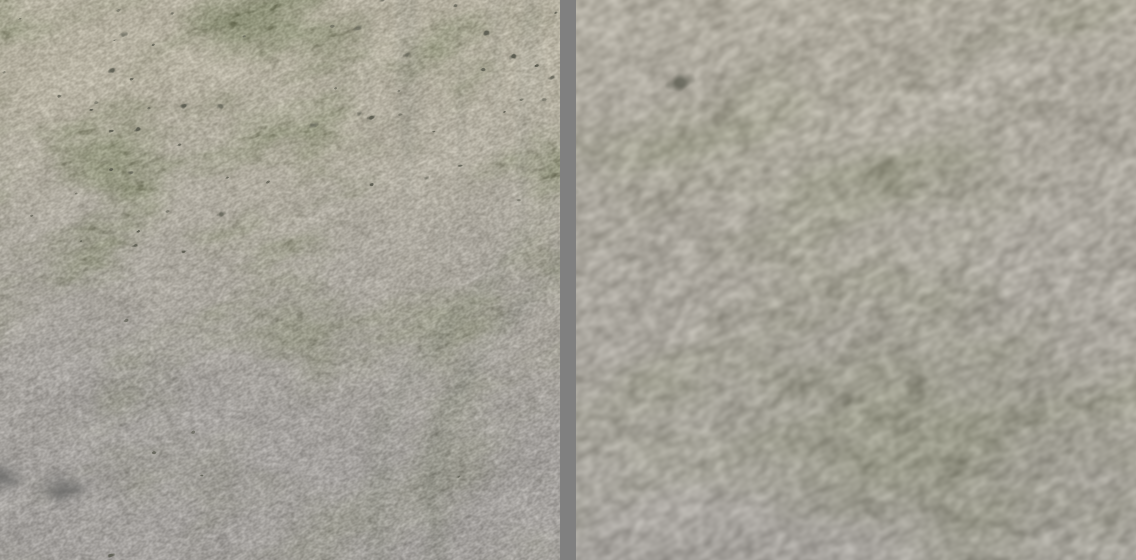
Left: the whole. Right: its middle third, enlarged.
Write a Shadertoy shader that draws this texture.

```glsl
// Worn, dusty ground seen at a slant: pale grey soil that warms toward the top.
// Layered gradient noise makes the soil, moss and grain; a jittered grid
// scatters dark clods, and two bent bands form faint wheel tracks.

const vec3 GREY_SOIL = vec3(0.640, 0.628, 0.615);
const vec3 WARM_SOIL = vec3(0.715, 0.696, 0.634);
const vec3 MOSS      = vec3(0.565, 0.580, 0.480);
const vec3 TRACK     = vec3(0.545, 0.550, 0.510);
const vec3 CLOD      = vec3(0.340, 0.345, 0.300);
const vec3 SMUDGE    = vec3(0.400, 0.400, 0.395);

const vec2  MOSS_SCALE   = vec2(3.2, 5.5);
const float CLOD_CELLS   = 24.0;
const float CLOD_SHARE   = 0.22;
const float TRACK_WIDTH  = 0.024;
const float TRACK_DEPTH  = 0.42;
const float GRAIN_DEPTH  = 1.0;
const float MOTTLE_DEPTH = 0.07;

// Two random values in 0..1 for an integer cell
vec2 hash2(vec2 cell) {
    uvec2 q = uvec2(ivec2(cell) + 32768);
    uint n = q.x * 1597334677u ^ q.y * 3812015801u;
    n = (n ^ (n >> 15)) * 2246822519u;
    n ^= n >> 13;
    uint m = n * 3266489917u;
    m ^= m >> 16;
    return vec2(float(n & 65535u), float(m & 65535u)) / 65535.0;
}

float cornerRamp(vec2 cell, vec2 offset) {
    float angle = 6.28318 * hash2(cell).x;
    return dot(vec2(cos(angle), sin(angle)), offset);
}

float gradientNoise(vec2 p) {
    vec2 i = floor(p), f = p - i;
    vec2 u = f * f * f * (f * (f * 6.0 - 15.0) + 10.0);
    vec2 e = vec2(1.0, 0.0);
    return mix(mix(cornerRamp(i, f), cornerRamp(i + e.xy, f - e.xy), u.x),
               mix(cornerRamp(i + e.yx, f - e.yx), cornerRamp(i + e.xx, f - e.xx), u.x), u.y);
}

float fbm(vec2 p) {
    float sum = 0.0, weight = 0.6;
    for (int i = 0; i < 5; i++) {
        sum += weight * gradientNoise(p);
        p = mat2(1.75, 0.5, -0.5, 1.95) * p + 17.3;
        weight *= 0.55;
    }
    return sum;
}

// Fine straw-like grain, slanted up to the right
float grain(vec2 p) {
    vec2 g = mat2(0.88, -0.47, 0.47, 0.88) * p;
    return 0.055 * gradientNoise(g * vec2(48.0, 75.0))
         + 0.085 * gradientNoise(g * vec2(95.0, 150.0) + 9.0)
         + 0.080 * gradientNoise(g * vec2(170.0, 235.0) + 31.0);
}

// Flat dark clods, more frequent toward the top
float clods(vec2 p) {
    vec2 home = floor(p * CLOD_CELLS);
    float cover = 0.0;
    for (int y = -1; y <= 1; y++)
    for (int x = -1; x <= 1; x++) {
        vec2 cell = home + vec2(x, y);
        vec2 place = hash2(cell), kind = hash2(cell + 211.0);
        float share = CLOD_SHARE * mix(0.12, 1.0, smoothstep(0.35, 0.9, cell.y / CLOD_CELLS));
        vec2 d = p - (cell + place) / CLOD_CELLS;
        d.y = 1.6 * d.y - 0.3 * d.x;
        float radius = mix(0.003, 0.0075, kind.y * kind.y);
        float edge = length(d) + 0.004 * gradientNoise(p * 140.0);
        float blot = 1.0 - smoothstep(0.35 * radius, 1.35 * radius, edge);
        cover = max(cover, blot * step(kind.x, share) * mix(0.45, 0.95, place.x));
    }
    return cover;
}

// Two tracks rise straight, then bend away to the right
float tracks(vec2 p) {
    float bend = 0.85 * 0.04 * log(1.0 + exp((p.y - 0.27) / 0.04));
    float wobble = 0.012 * gradientNoise(p * 14.0);
    float cover = 0.0;
    for (int i = 0; i < 2; i++) {
        float d = (p.x - 0.675 - 0.1 * float(i) - bend + wobble) / TRACK_WIDTH;
        cover += exp(-d * d);
    }
    return cover * (1.0 - smoothstep(0.4, 0.72, p.y)) * (0.75 + 0.9 * gradientNoise(p * 9.0));
}

// Soft dark stains near the lower left
float smudges(vec2 p) {
    float cover = 0.0;
    for (int i = 0; i < 2; i++) {
        vec2 d = p - vec2(0.115, -0.022) * float(i) - vec2(0.0, 0.148);
        d += 0.02 * vec2(fbm(p * 22.0), fbm(p * 22.0 + 50.0));
        cover += exp(-dot(d * d, vec2(900.0, 2600.0)));
    }
    return min(cover, 1.0);
}

void mainImage(out vec4 fragColor, in vec2 fragCoord) {
    vec2 p = fragCoord / iResolution.y;
    vec2 slant = vec2(p.x, p.y - 0.22 * p.x);

    // Soil and moss
    float warmth = smoothstep(0.1, 1.0, p.y + 0.18 * fbm(slant * 3.0 + 5.0));
    vec3 color = mix(GREY_SOIL, WARM_SOIL, warmth);
    float moss = smoothstep(-0.12, 0.42, fbm(slant * MOSS_SCALE + 23.0));
    moss *= mix(0.28, 0.95, smoothstep(0.2, 0.7, p.y));
    color = mix(color, MOSS, moss);

    // Tracks and faint upright streaks on the right
    float streak = smoothstep(0.0, 0.4, gradientNoise(vec2(p.x * 24.0, p.y * 1.5)));
    streak *= smoothstep(0.6, 0.72, p.x) * smoothstep(0.35, 0.6, p.y);
    color = mix(color, TRACK, clamp(TRACK_DEPTH * tracks(p) + 0.2 * streak, 0.0, 1.0));

    // Mottling, small tufts and grain
    float tuft = smoothstep(0.12, 0.5, gradientNoise(slant * vec2(42.0, 80.0)));
    color += MOTTLE_DEPTH * fbm(slant * vec2(9.0, 14.0) + 71.0);
    color -= tuft * (0.02 + 0.10 * moss);
    color += GRAIN_DEPTH * grain(p);

    // Dark marks
    color = mix(color, SMUDGE, 0.75 * smudges(p));
    color = mix(color, CLOD, clods(p));
    fragColor = vec4(clamp(color, 0.0, 1.0), 1.0);
}
```
